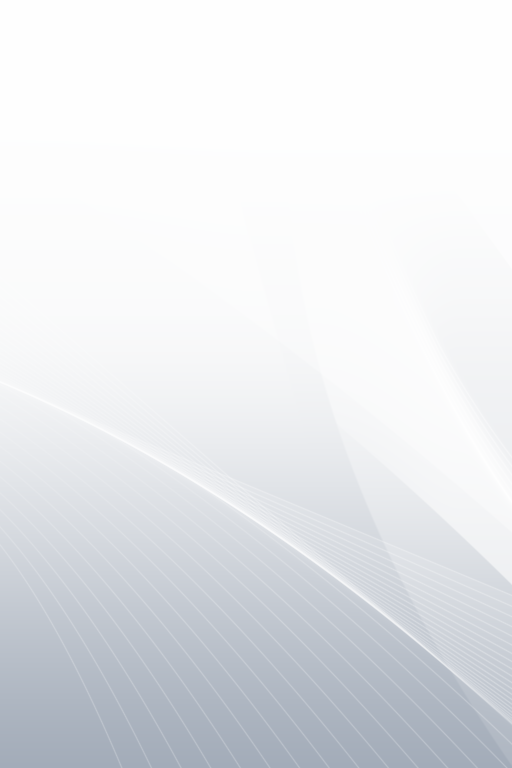
Reproduce this background procedurally as a Shadertoy shader.

```glsl
// Pale silver backdrop: a vertical fade, translucent curved sheets and fine
// white line fans. One fan is the set of tangents of a parabola, so its lines
// gather into a bright ribbon. Units: canvas width, x right and y downward.

const vec3 PAPER = vec3(0.995);
const vec3 SHADE = vec3(1.0, 0.9, 0.76);   // light lost per unit of darkness
const float BEND = 0.253;                  // curvature of the ribbon

// Soft mask: 0 for negative values, 1 for positive ones.
float side(float d, float blur) {
    return smoothstep(-blur, blur, d);
}

// Perpendicular distance from a vertical offset and the slope of the curve.
float across(float offset, float slope) {
    return abs(offset) * inversesqrt(1.0 + slope * slope);
}

float stroke(float d, float halfWidth, float aa) {
    return 1.0 - smoothstep(halfWidth - aa, halfWidth + aa, d);
}

// Layer one translucent coverage over another.
float over(float ink, float added) {
    return 1.0 - (1.0 - ink) * (1.0 - added);
}

float parabola(float x, float start, float slope, float bend) {
    return start + x * (slope + bend * x);
}

// Long arcs sweeping from the left side to the bottom.
float sweepLines(vec2 p, float aa) {
    float ink = 0.0;
    for (int i = 0; i < 15; i++) {
        float k = float(i) / 14.0;
        float foot = 0.238 + 0.81 * k;
        float start = 0.71 + 0.354 * pow(1.0 - k, 1.4);
        float drop = 1.5 - start;
        float s = p.x / foot;
        float y = start + drop * s * (0.70 + 0.30 * s);
        float slope = drop / foot * (0.70 + 0.60 * s);
        ink = over(ink, 0.27 * stroke(across(p.y - y, slope), 0.0010, aa));
    }
    return ink * mix(0.45, 1.0, smoothstep(0.85, 1.2, p.y));
}

// Tangents of the ribbon, spread over its whole length.
float tangentLines(vec2 p, float ribbon, float aa) {
    float ink = 0.0;
    for (int i = 0; i < 22; i++) {
        float touch = 0.90 * float(i) / 21.0;
        float away = p.x - touch;
        float slope = 0.417 + 2.0 * BEND * touch;
        float d = across(p.y - ribbon + BEND * away * away, slope);
        ink = over(ink, 0.32 * stroke(d, 0.0010, aa));
    }
    return ink;
}

// Narrow bundle that falls steeply and closes at the right edge.
float steepLines(vec2 p, float crest, float slope, float aa) {
    float ink = 0.0;
    for (int i = 0; i < 6; i++) {
        float k = float(i) / 5.0;
        float d = p.y - crest + k * (0.07 + 0.12 * abs(p.x - 0.86));
        ink = over(ink, 0.42 * stroke(across(d, slope), 0.0011, aa));
    }
    return ink * smoothstep(0.36, 0.72, p.y);
}

void mainImage(out vec4 fragColor, in vec2 fragCoord) {
    vec2 uv = fragCoord / iResolution.xy;
    vec2 p = vec2(uv.x, 1.5 * (1.0 - uv.y));
    float aa = 1.0 / iResolution.x;
    float blur = 1.5 * aa;

    // Vertical fade
    float dark = 0.365 * smoothstep(0.58, 1.68, p.y) + 0.018 * smoothstep(0.2, 0.75, p.y);

    // Pale upper veil and a faint facet across it
    float veil = side(parabola(p.x, 0.29, 0.62, 0.13) - p.y, blur);
    dark *= 1.0 - 0.35 * veil * smoothstep(0.0, 0.5, p.x);
    float facet = side(p.x - 0.45 - 0.28 * (p.y - 0.33), blur)
                * smoothstep(0.3, 0.6, p.y) * (1.0 - smoothstep(0.6, 0.9, p.y));
    dark += 0.006 * facet;

    // Large sheet on the right, whiter above its diagonal fold
    float panelEdge = parabola(p.y - 0.49, 0.576, 0.15, 0.27);
    float panel = side(p.x - panelEdge, blur) * smoothstep(0.35, 0.6, p.y);
    float fold = side(parabola(p.x - 0.66, 0.83, 0.85, 0.2) - p.y, blur);
    float underFold = mix(0.32, 0.12, smoothstep(0.9, 1.4, p.y));
    float overFold = mix(0.45, 0.70, smoothstep(0.62, 0.9, p.x));
    dark *= 1.0 - panel * mix(underFold, overFold, fold);

    // Grey wing beyond the steep bundle
    float reach = p.x - 0.72;
    float crest = parabola(reach, 0.45, 2.37, -1.7);
    float steepSlope = 2.37 - 3.4 * reach;
    float wing = side(crest - 0.06 - p.y, 0.04) * side(p.y - 0.36 - 1.38 * (p.x - 0.88), blur);
    dark += 0.045 * wing * smoothstep(0.32, 0.85, p.y) * smoothstep(0.68, 0.9, p.x);

    // Ribbon with a soft halo, and the light band inside its fan
    float ribbon = parabola(p.x, 0.746, 0.417, BEND);
    float ribbonDist = across(p.y - ribbon, 0.417 + 2.0 * BEND * p.x);
    float above = side(ribbon - p.y, blur);
    float fan = above * side(p.y - 0.746 - 0.417 * p.x, blur);
    dark *= 1.0 - 0.10 * fan;
    float ribbonFade = 1.0 - 0.9 * smoothstep(0.45, 0.9, p.x);
    float halo = 0.28 * exp(-ribbonDist / 0.008);
    float glow = max(halo, 0.62 * stroke(ribbonDist, 0.0020, aa)) * ribbonFade;

    // Bright crest of the steep bundle
    float crestDist = across(p.y - crest, steepSlope);
    float crestGlow = exp(-crestDist / 0.006) * smoothstep(0.55, 0.9, p.y);

    // Line work
    float ink = sweepLines(p, aa) * (1.0 - 0.7 * above);
    ink = over(ink, tangentLines(p, ribbon, aa) * mix(0.6, 1.0, smoothstep(0.1, 0.5, p.x)));
    ink = over(ink, steepLines(p, crest, steepSlope, aa));
    ink = over(ink, glow);
    ink = over(ink, 0.8 * crestGlow);

    vec3 color = PAPER - dark * SHADE;
    fragColor = vec4(mix(color, vec3(1.0), ink), 1.0);
}
```
